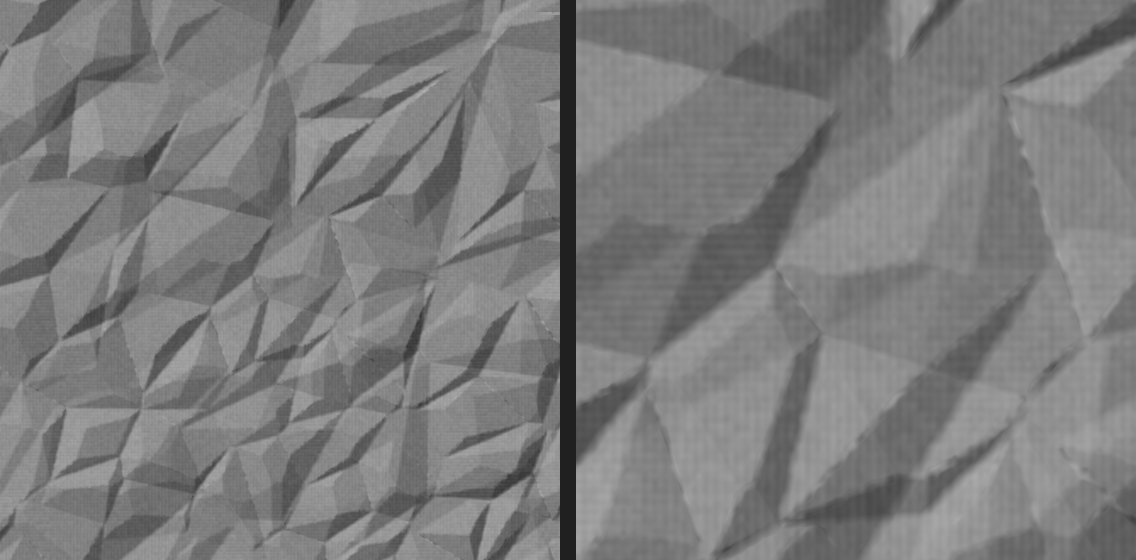
Left: the whole. Right: its middle third, enlarged.
Reproduce this texture procedurally as a three.js fragment shader.

```glsl
// Grey crumpled relief of angular facets, lit from the upper left, with a faint woven grain.
varying vec2 vUv;

const float TAU = 6.2831853;
const float SOFTNESS = 0.0035;   // half width of a crease
const float WEAVE_COUNT = 165.0; // threads across the canvas
const vec2 LIGHT_FALL = vec2(0.7071, -0.7071);

vec2 hash2(vec2 p) {
  vec3 q = fract(p.xyx * vec3(0.1031, 0.1030, 0.0973));
  q += dot(q, q.yzx + 33.33);
  return fract((q.xx + q.yz) * q.zy);
}

float valueNoise(vec2 p) {
  vec2 i = floor(p);
  vec2 f = fract(p);
  f = f * f * (3.0 - 2.0 * f);
  float low = mix(hash2(i).x, hash2(i + vec2(1.0, 0.0)).x, f.x);
  float high = mix(hash2(i + vec2(0.0, 1.0)).x, hash2(i + 1.0).x, f.x);
  return mix(low, high, f.y);
}

// Metric that lengthens cells along the rising diagonal.
vec2 skew(vec2 v) {
  return v - 0.13 * (v.x + v.y);
}

// Some cells are dropped towards the top, so the others grow.
bool isKept(vec2 cell, float scale, float thinning, float seed) {
  float height = clamp(cell.y / scale, 0.0, 1.0);
  return hash2(cell + seed + 71.0).x >= thinning * height;
}

vec2 siteOffset(vec2 cell, vec2 p, float seed) {
  return skew(cell + 0.04 + 0.92 * hash2(cell + seed) - p);
}

// Sloping plane that cuts off the top of a cell.
float capPlane(vec2 offset, vec2 key) {
  vec2 tilt = (hash2(key) - 0.5) * 0.56;
  return max(mix(0.07, 0.2, hash2(key + 13.0).x) + dot(tilt, offset), 0.0);
}

// Height of a field of cut pyramids, one on each Voronoi cell.
float facetHeight(vec2 uv, float scale, float thinning, float seed) {
  vec2 p = uv * scale;
  vec2 base = floor(p);
  vec2 home = base;
  vec2 homeOffset = vec2(0.0);
  float nearest = 100.0;
  for (int j = -2; j <= 2; j++) {
    for (int i = -2; i <= 2; i++) {
      vec2 cell = base + vec2(float(i), float(j));
      vec2 offset = siteOffset(cell, p, seed);
      float d = dot(offset, offset);
      if (d < nearest && isKept(cell, scale, thinning, seed)) {
        nearest = d;
        home = cell;
        homeOffset = offset;
      }
    }
  }

  vec2 key = home + seed;
  float height = min(capPlane(homeOffset, key + 23.0), capPlane(homeOffset, key + 47.0));
  for (int j = -2; j <= 2; j++) {
    for (int i = -2; i <= 2; i++) {
      vec2 cell = base + vec2(float(i), float(j));
      vec2 offset = siteOffset(cell, p, seed);
      vec2 across = offset - homeOffset;
      if (dot(across, across) > 0.0001 && isKept(cell, scale, thinning, seed)) {
        vec2 outward = normalize(across);
        float border = dot(0.5 * (offset + homeOffset), outward);
        float slope = 0.14 + 0.38 * hash2(key + 17.3 * (cell + seed)).x;
        slope += 0.28 * max(dot(outward, LIGHT_FALL), 0.0);
        height = min(height, slope * border);
      }
    }
  }
  return height / scale;
}

// Small cells lie over broad folds, whose creases cut across them.
float relief(vec2 uv) {
  return facetHeight(uv, 8.2, 0.62, 40.0) + 0.6 * facetHeight(uv, 3.6, 0.0, 90.0);
}

float weave(vec2 uv) {
  vec2 threads = sin(TAU * WEAVE_COUNT * uv);
  float patchiness = valueNoise(uv * 14.0);
  return mix(threads.x, threads.y, patchiness) * 0.012;
}

// Grey level from the slope towards and across the light.
float shade(float facing, float sideways) {
  float lit = 0.33 * facing / sqrt(1.0 + 2.0 * facing * facing);
  return 0.495 + lit - 0.06 * (facing * facing + sideways * sideways);
}

void main() {
  float grain = valueNoise(vUv * WEAVE_COUNT) - 0.5;
  float fineGrain = valueNoise(vUv * vec2(310.0, 240.0) + 19.0) - 0.5;
  vec2 p = vUv + 0.0016 * vec2(grain, fineGrain);

  // Slopes and folding along the two diagonals
  vec2 along = LIGHT_FALL * SOFTNESS;
  vec2 aside = along.yx * vec2(-1.0, 1.0);
  float a = relief(p + along);
  float b = relief(p - along);
  float c = relief(p + aside);
  float d = relief(p - aside);
  float grey = shade((a - b) / (2.0 * SOFTNESS), (c - d) / (2.0 * SOFTNESS));
  float fold = (c + d - a - b) / SOFTNESS;

  // Woven surface and beaded creases
  grey += weave(vUv) + 0.035 * grain + 0.025 * fineGrain;
  grey += 0.16 * grain * smoothstep(0.1, 0.4, fold);
  gl_FragColor = vec4(vec3(clamp(grey, 0.18, 0.72)), 1.0);
}
```
